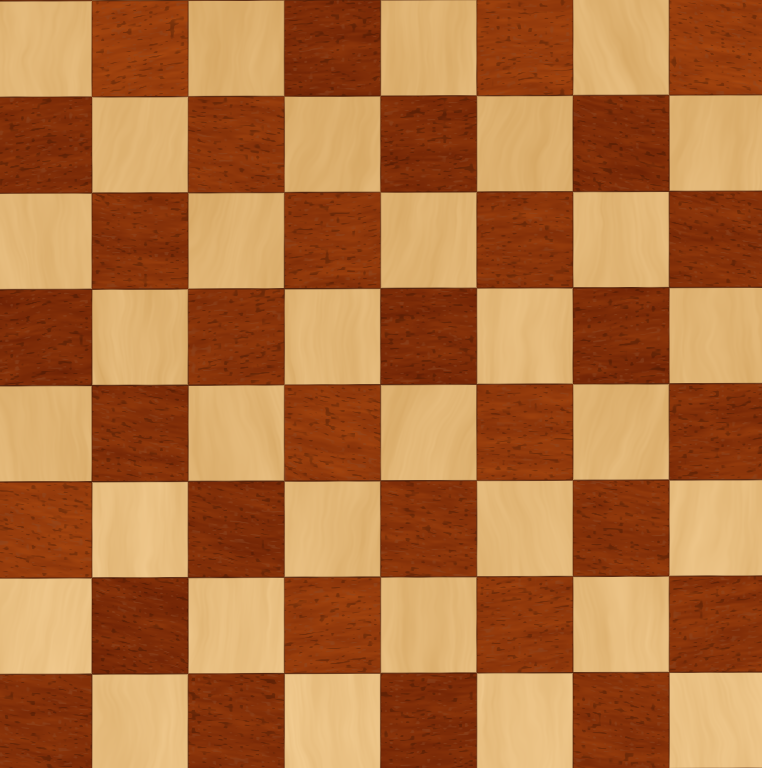
Reproduce this pattern procedurally as a Shadertoy shader.

```glsl
// Wooden chequered board: eight by eight inlaid squares of pale and red-brown veneer.
#define PITCH 7.983                     // squares per canvas height
#define SHIFT vec2(0.044, 0.027)        // board offset, in squares
#define TILT 0.003                      // slight rise of the rows to the right
#define SEAM 0.007                      // half width of the joints, in squares
#define SEAM_COLOR vec3(0.27, 0.10, 0.03)
#define PALE_LOW vec3(0.82, 0.63, 0.36)
#define PALE_HIGH vec3(0.96, 0.81, 0.58)
#define RED_LOW vec3(0.44, 0.14, 0.02)
#define RED_HIGH vec3(0.66, 0.28, 0.06)
#define PORE_COLOR vec3(0.55, 0.29, 0.15)

float hash(vec2 p) {
    vec3 q = fract(p.xyx * 0.1031);
    q += dot(q, q.yzx + 33.33);
    return fract((q.x + q.y) * q.z);
}

float noise(vec2 p) {
    vec2 i = floor(p), f = fract(p);
    f = f * f * (3.0 - 2.0 * f);
    return mix(mix(hash(i), hash(i + vec2(1, 0)), f.x),
               mix(hash(i + vec2(0, 1)), hash(i + vec2(1, 1)), f.x), f.y);
}

// Layered noise centred on zero
float fbm(vec2 p) {
    float sum = 0.0, amp = 0.5;
    for (int i = 0; i < 4; i++) {
        sum += amp * (noise(p) - 0.5);
        p = p * 2.0 + 17.3;
        amp *= 0.5;
    }
    return sum;
}

// Pale veneer: soft upright grain, gently bowed and leaning
vec3 paleWood(vec2 q, vec2 cell, float height) {
    vec2 seed = cell * 31.0 + 7.0;
    float lean = (hash(cell + 3.1) - 0.5) * 0.5;
    float bow = fbm(q * vec2(1.2, 0.9) + seed) * 0.5;
    float across = q.x + lean * q.y + bow;
    float bands = fbm(vec2(across * 6.0, q.y * 0.7) + seed);
    float fibres = noise(vec2(across * 34.0, q.y * 2.5) + seed) - 0.5;
    float tone = 0.47 + 0.32 * (0.5 - height) + 0.24 * (hash(cell + 11.7) - 0.5);
    return mix(PALE_LOW, PALE_HIGH, tone + 0.55 * bands + 0.11 * fibres);
}

// Red-brown veneer: level streaks with short open pores
vec3 redWood(vec2 q, vec2 cell) {
    vec2 seed = cell * 43.0 + 19.0;
    float slope = (hash(cell + 5.3) - 0.5) * 0.35;
    float across = q.y + slope * q.x + 0.12 * fbm(q * 1.5 + seed);
    float streaks = fbm(vec2(q.x * 1.4, across * 9.0) + seed);
    float fibres = noise(vec2(q.x * 7.0, across * 36.0) + seed) - 0.5;
    float grit = noise(vec2(q.x * 18.0, across * 44.0) + seed + 9.0);
    float tone = 0.47 + 0.62 * (hash(cell + 23.9) - 0.5);
    vec3 wood = mix(RED_LOW, RED_HIGH, tone + 0.55 * streaks + 0.26 * fibres);
    wood *= 1.0 - 0.22 * smoothstep(0.3, 0.05, grit);
    return mix(wood, PORE_COLOR, 0.45 * smoothstep(0.72, 0.98, grit));
}

void mainImage(out vec4 fragColor, in vec2 fragCoord) {
    float px = PITCH / iResolution.y;
    vec2 board = fragCoord * px + SHIFT;
    board.y -= TILT * board.x;
    vec2 cell = floor(board), q = board - cell;

    // Smoothed chequer: a signed wave on each axis, multiplied
    vec2 edge = 0.5 - abs(q - 0.5);
    vec2 wave = (1.0 - 2.0 * mod(cell, 2.0)) * clamp(edge / (0.5 * px), 0.0, 1.0);
    float red = 0.5 + 0.5 * wave.x * wave.y;
    vec3 color = mix(paleWood(q, cell, fragCoord.y / iResolution.y),
                     redWood(q, cell), red);

    // Thin joints, darker on the level runs and uneven along their length
    vec2 joint = clamp((SEAM + 0.5 * px - edge) / px, 0.0, 1.0);
    joint *= vec2(0.5, 0.75) * (0.6 + 0.6 * noise(board * 5.0));
    color = mix(color, SEAM_COLOR, clamp(max(joint.x, joint.y), 0.0, 1.0));

    fragColor = vec4(color, 1.0);
}
```
